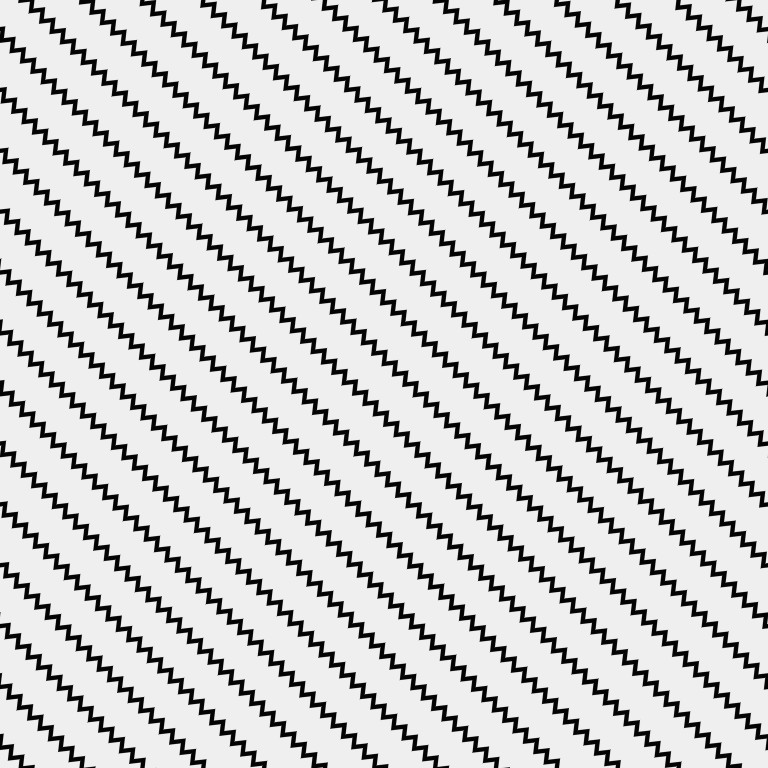
Write a Shadertoy shader that draws this pattern.

```glsl
// Diagonal staircase lines: sharp zigzags running from upper left to lower right.
// The canvas is turned 45 degrees into along/across axes, each repeated a whole
// number of times per canvas, and a mitred triangle wave is stroked in each row.

const float LINES = 13.0;          // lines met along each canvas edge
const float TEETH = 37.0;          // zigzag periods per canvas along a line
const float STEEPNESS = 1.256;     // slope of a tooth flank, 1.0 gives right angles
const float STROKE = 0.00566;      // line width in canvas units
const float TOOTH_PHASE = 0.524;   // place of the tooth tip within its period
const float LINE_PHASE = 0.450;    // place of the line within its row
const vec3 PAPER = vec3(0.937);
const vec3 INK = vec3(0.01);

// Triangle wave of period 1: +0.5 at whole numbers, -0.5 halfway between
float triangleWave(float t) {
    return 2.0 * abs(fract(t) - 0.5) - 0.5;
}

// Signed offset to the nearest whole number
float nearestOffset(float t) {
    return fract(t + 0.5) - 0.5;
}

// Distance from a canvas point to the centre of the nearest zigzag
float zigzagDistance(vec2 p) {
    float along = p.x - p.y;
    float across = p.x + p.y;
    float height = 0.5 * STEEPNESS / TEETH;
    float wave = height * triangleWave(along * TEETH - TOOTH_PHASE);
    float offset = nearestOffset((across - wave) * LINES - LINE_PHASE) / LINES;
    return abs(offset) / sqrt(2.0 * (1.0 + STEEPNESS * STEEPNESS));
}

void mainImage(out vec4 fragColor, in vec2 fragCoord) {
    vec2 p = fragCoord / iResolution.xy;
    float pixel = 1.0 / min(iResolution.x, iResolution.y);

    // Stroke with a soft edge about one pixel wide
    float edge = zigzagDistance(p) - 0.5 * STROKE;
    float ink = 1.0 - smoothstep(-0.7 * pixel, 0.7 * pixel, edge);

    fragColor = vec4(mix(PAPER, INK, ink), 1.0);
}
```
